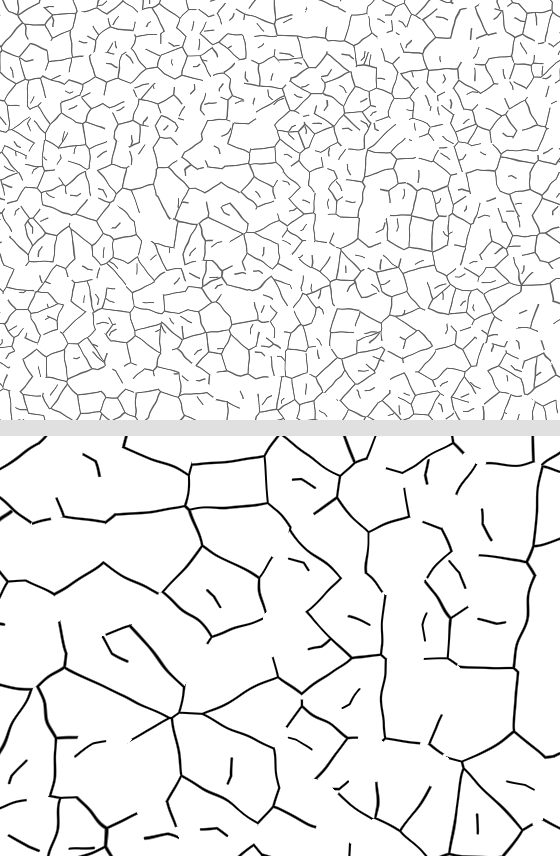
Top: the whole. Bottom: its middle third, enlarged.
This texture is drawn by a Shadertoy shader. Its source:

```glsl
// Fine black cracks on white: a warped Voronoi net whose cell borders
// are partly trimmed or dropped, leaving loose ends and merged cells,
// plus short bent hairline strokes inside some of the cells.

const float CELLS = 18.5;          // cells per canvas height
const float LINE_HALF = 0.00092;   // half line width, in canvas heights
const float SOFTNESS = 1.25;       // edge filter width, in pixels
const float DROPPED = 0.09;        // share of borders left out
const float TRIMMED = 0.38;        // borders below this are cut short
const float STROKES = 0.55;        // share of cells with a loose stroke
const vec3 PAPER = vec3(1.0);
const vec3 INK = vec3(0.0);

float hash1(vec2 p) {
    return fract(sin(dot(p, vec2(127.1, 311.7))) * 43758.5453);
}

vec2 hash2(vec2 p) {
    return vec2(hash1(p), hash1(p + 57.3));
}

// Smooth vector noise in the range -1 to 1
vec2 noise2(vec2 p) {
    vec2 i = floor(p), f = fract(p);
    f = f * f * (3.0 - 2.0 * f);
    vec2 low = mix(hash2(i), hash2(i + vec2(1, 0)), f.x);
    vec2 high = mix(hash2(i + vec2(0, 1)), hash2(i + vec2(1, 1)), f.x);
    return 2.0 * mix(low, high, f.y) - 1.0;
}

float segmentDistance(vec2 p, vec2 a, vec2 b) {
    vec2 pa = p - a, ba = b - a;
    return length(pa - ba * clamp(dot(pa, ba) / dot(ba, ba), 0.0, 1.0));
}

vec2 direction(float angle) {
    return vec2(cos(angle), sin(angle));
}

vec2 seedOf(vec2 id) {
    return id + hash2(id);
}

vec2 nearestCell(vec2 p) {
    vec2 base = floor(p), best = base;
    float bestDist = 1e3;
    for (int y = -2; y <= 2; y++)
    for (int x = -2; x <= 2; x++) {
        vec2 id = base + vec2(x, y);
        float d = distance(p, seedOf(id));
        if (d < bestDist) { bestDist = d; best = id; }
    }
    return best;
}

// Distance to the border of two cells; the pair decides how much remains
float borderDistance(vec2 p, vec2 idA, vec2 idB) {
    vec2 a = seedOf(idA), b = seedOf(idB);
    vec2 normal = normalize(b - a);
    vec2 fromMiddle = p - 0.5 * (a + b);
    float d = abs(dot(fromMiddle, normal));
    float kind = hash1(idA + idB + 0.37 * abs(idA - idB));
    if (kind < DROPPED) return 1e3;
    if (kind < TRIMMED) {
        vec2 tangent = vec2(-normal.y, normal.x) * sign(normal.x);
        float side = fract(kind * 57.0) < 0.5 ? -1.0 : 1.0;
        float cut = mix(-0.2, 0.15, fract(kind * 191.7));
        d = max(d, cut - side * dot(fromMiddle, tangent));
    }
    return d;
}

float netDistance(vec2 p, vec2 cell) {
    float d = 1e3;
    for (int y = -2; y <= 2; y++)
    for (int x = -2; x <= 2; x++) {
        if (x == 0 && y == 0) continue;
        d = min(d, borderDistance(p, cell, cell + vec2(x, y)));
    }
    return d;
}

// A bent stroke of two segments that starts near the seed of the cell
float strokeDistance(vec2 p, vec2 cell) {
    if (hash1(cell + 11.9) > STROKES) return 1e3;
    vec2 r = hash2(cell + 23.4);
    float angle = 6.2832 * r.x;
    vec2 start = seedOf(cell) + 0.16 * (hash2(cell + 5.7) - 0.5);
    vec2 bend = start + mix(0.12, 0.3, r.y) * direction(angle);
    float turn = 1.6 * (hash1(cell + 31.2) - 0.5);
    vec2 tip = bend + mix(0.1, 0.35, fract(r.y * 7.3)) * direction(angle + turn);
    return min(segmentDistance(p, start, bend), segmentDistance(p, bend, tip));
}

// Share of a filter of the given width that the line covers
float lineCoverage(float d, float halfWidth, float width) {
    float edge = 0.5 * width;
    return (clamp(d + halfWidth, -edge, edge)
          - clamp(d - halfWidth, -edge, edge)) / width;
}

void mainImage(out vec4 fragColor, in vec2 fragCoord) {
    vec2 uv = fragCoord / iResolution.y;

    // Broad warp varies the cell sizes, fine warp makes the lines wander
    vec2 warped = uv + 0.016 * noise2(uv * 5.0) + 0.0025 * noise2(uv * 48.0);
    vec2 p = warped * CELLS + 40.0;

    vec2 cell = nearestCell(p);
    float d = min(netDistance(p, cell), strokeDistance(p, cell)) / CELLS;

    float ink = lineCoverage(d, LINE_HALF, SOFTNESS / iResolution.y);
    fragColor = vec4(mix(PAPER, INK, ink), 1.0);
}
```
